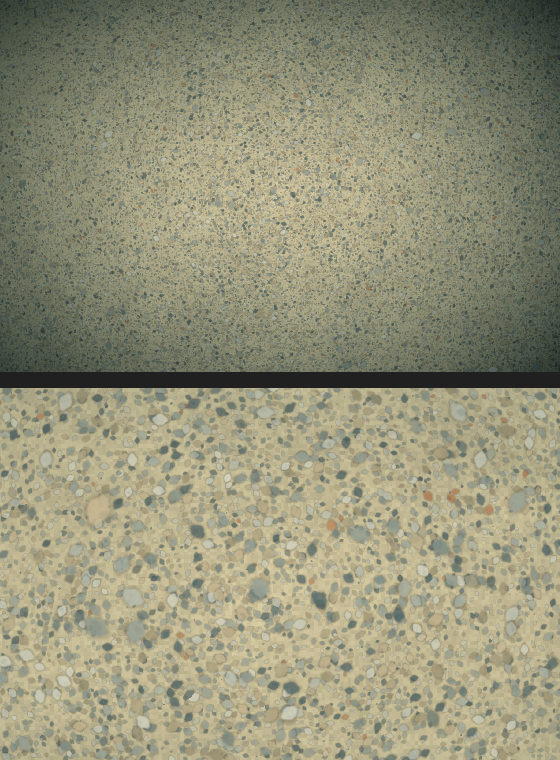
Top: the whole. Bottom: its middle third, enlarged.
A Shadertoy shader for this texture:

```glsl
// Weathered gravel on pale sand, seen from above under a soft lens vignette.
// Layers of cellular pebbles, fine to coarse, are laid over sand; layered sines
// vary how much gravel lies where, and a tinted falloff darkens the borders.

const vec3 SAND  = vec3(0.73, 0.70, 0.56);
const vec3 SLATE = vec3(0.27, 0.36, 0.37);
const vec3 GREY  = vec3(0.56, 0.61, 0.57);
const vec3 PALE  = vec3(0.83, 0.84, 0.77);
const vec3 TAN   = vec3(0.76, 0.66, 0.47);
const vec3 RUST  = vec3(0.72, 0.43, 0.25);

vec3 hash3(vec2 cell) {
    vec3 q = fract(cell.xyx * vec3(0.1031, 0.1030, 0.0973));
    q += dot(q, q.yxz + 33.33);
    return fract((q.xxy + q.yzz) * q.zyx);
}

vec2 rotate(vec2 v, float angle) {
    float c = cos(angle), s = sin(angle);
    return vec2(c * v.x + s * v.y, c * v.y - s * v.x);
}

// Smooth irregular field, roughly -1 to 1
float patches(vec2 p) {
    float sum = 0.0, weight = 0.5;
    for (int i = 0; i < 4; i++) {
        p = rotate(p, 1.1) * 1.7 + 0.6 * sin(p.yx * 1.3 + 2.0);
        sum += weight * sin(p.x) * cos(p.y + 0.7);
        weight *= 0.7;
    }
    return sum;
}

// Nearest pebble: x = coverage, y = contact shadow, z = tone, w = tint
vec4 pebbles(vec2 p, float cells, float amount, float size, float tilt, float stretch) {
    vec2 grid = p * cells;
    float nearest = 9.0, edge = 0.2;
    vec2 kind = vec2(0.0);
    for (int y = -1; y <= 1; y++)
    for (int x = -1; x <= 1; x++) {
        vec2 id = floor(grid) + vec2(x, y);
        vec3 place = hash3(id + cells * 3.0);
        vec3 look = hash3(id + cells * 5.0 + 71.0);
        float present = smoothstep(0.0, 0.12, amount - place.z);
        float radius = size * mix(0.5, 1.0, look.x) * present + 0.001;
        float angle = tilt + (fract(look.x * 17.0) - 0.5) * 2.4;
        vec2 v = rotate(grid - id - 0.12 - 0.76 * place.xy, angle);
        v = abs(v * vec2(1.0, stretch));
        float d = max(length(v), 0.8 * (v.x + v.y)) / radius;
        if (d < nearest) {
            nearest = d;
            kind = look.yz;
            edge = max(0.2, 0.7 * cells / (iResolution.y * radius));
        }
    }
    float coverage = 1.0 - smoothstep(1.0 - edge, 1.0 + edge, nearest);
    float shadow = 1.0 - smoothstep(0.9, 1.6, nearest);
    return vec4(coverage, shadow, kind);
}

vec3 stoneColor(float tone, float tint) {
    vec3 c = mix(SLATE, GREY, smoothstep(0.0, 0.5, tone));
    c = mix(c, PALE, smoothstep(0.5, 1.0, tone));
    c = mix(c, TAN, 0.65 * smoothstep(0.7, 0.8, tint));
    return mix(c, RUST, 0.7 * step(0.988, tint));
}

vec3 layStones(vec3 ground, vec4 stone, float opacity, float minTone) {
    ground *= 1.0 - 0.16 * stone.y;
    vec3 c = stoneColor(mix(minTone, 1.0, stone.z), stone.w);
    return mix(ground, c, opacity * stone.x);
}

// Lens falloff: red fades first, leaving teal borders
vec3 vignette(float reach, float variation) {
    float light = 1.09 - 0.47 * pow(reach, 1.65) + variation;
    return pow(vec3(max(light, 0.1)), vec3(1.17, 0.97, 0.93));
}

void mainImage(out vec4 fragColor, in vec2 fragCoord) {
    vec2 uv = fragCoord / iResolution.xy;
    vec2 p = fragCoord / iResolution.y;
    vec2 fromCenter = (uv - vec2(0.485, 0.47)) * vec2(2.0, 1.84);
    float reach = length(fromCenter);

    // Gravel thickens to the right and toward the borders
    float drift = patches(p * 1.6);
    float gravel = 0.52 + 0.24 * drift + 0.16 * fromCenter.x + 0.13 * reach * reach;
    gravel = clamp(gravel, 0.2, 1.0);

    // Stones lean along the lens rings, more so near the borders
    float tilt = atan(fromCenter.y, fromCenter.x) + 1.57;
    float stretch = 1.3 + 0.3 * min(reach, 1.3);

    // Sand with a faint mottling
    vec3 color = SAND * (1.0 + 0.04 * patches(p * 14.0));
    color *= 0.95 + 0.1 * hash3(floor(p * 300.0)).x;

    // Grit, grains, pebbles, and a few large stones
    color = layStones(color, pebbles(p, 165.0, 0.35 + 0.5 * gravel, 0.55, tilt, stretch), 0.55, 0.05);
    color = layStones(color, pebbles(p, 98.0, 0.85 * gravel, 0.52, tilt, stretch), 0.7, 0.0);
    color = layStones(color, pebbles(p, 60.0, 0.42 * gravel, 0.45, tilt, stretch), 0.75, 0.1);
    color = layStones(color, pebbles(p, 36.0, 0.25 * gravel, 0.4, tilt, stretch), 0.75, 0.3);
    color = layStones(color, pebbles(p, 21.0, 0.06 + 0.08 * gravel, 0.32, tilt, stretch), 0.8, 0.45);

    color *= vignette(reach, -0.05 * drift);
    fragColor = vec4(clamp(color, 0.0, 1.0), 1.0);
}
```
